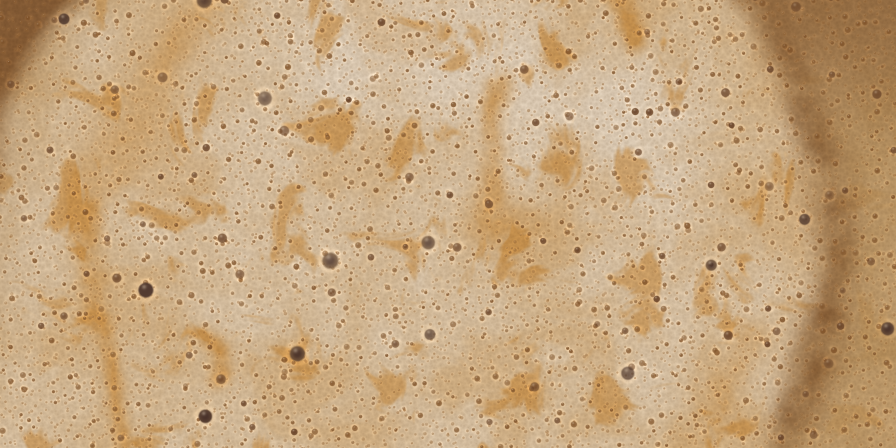
Reproduce this texture procedurally as a WebGL 2 fragment shader.

```glsl
#version 300 es
precision highp float;

uniform vec2 u_resolution;
out vec4 fragColor;

const vec3 CREAM = vec3(0.805, 0.692, 0.542);
const vec3 MILK = vec3(0.845, 0.775, 0.685);
const vec3 CARAMEL = vec3(0.755, 0.54, 0.27);
const vec3 TAN = vec3(0.69, 0.54, 0.345);
const vec3 COFFEE = vec3(0.48, 0.315, 0.165);
const vec3 UMBER = vec3(0.28, 0.19, 0.16);

vec3 hash3(vec2 cell, float seed) {
    vec3 h = fract(vec3(cell.xyx + seed) * vec3(0.1031, 0.1030, 0.0973));
    h += dot(h, h.yxz + 33.33);
    return fract((h.xxy + h.yzz) * h.zyx);
}

// Layered, warped sines, roughly -0.6 to 0.6
float waves(vec2 p) {
    float sum = 0.0, amp = 0.5;
    for (int i = 0; i < 5; i++) {
        p = mat2(0.8, -0.6, 0.6, 0.8) * p * 1.75 + 1.3;
        p += 0.5 * sin(p.yx * 1.1);
        sum += amp * sin(p.x) * sin(p.y);
        amp *= 0.62;
    }
    return sum;
}

// Distance to the nearest cell point
float cellular(vec2 p, float seed) {
    vec2 base = floor(p);
    float nearest = 2.0;
    for (int y = -1; y <= 1; y++)
        for (int x = -1; x <= 1; x++) {
            vec2 cell = base + vec2(x, y);
            nearest = min(nearest, length(cell + hash3(cell, seed).xy - p));
        }
    return nearest;
}

// Soft streak along a segment
float streak(vec2 p, vec2 a, vec2 b, float width) {
    vec2 ab = b - a;
    float t = clamp(dot(p - a, ab) / dot(ab, ab), 0.0, 1.0);
    float d = length(p - a - ab * t) / width;
    return exp(-d * d);
}

// Scattered shaded bubbles; radii are in canvas heights
vec3 bubbles(vec3 col, vec2 p, float cells, float chance, vec2 radii, vec3 ink, float strength) {
    float px = 1.0 / u_resolution.y;
    vec2 base = floor(p * cells);
    for (int y = -1; y <= 1; y++)
        for (int x = -1; x <= 1; x++) {
            vec2 cell = base + vec2(x, y);
            vec3 place = hash3(cell, cells);
            vec3 kind = hash3(cell, cells + 57.0);
            float present = step(kind.x, chance) * strength;
            float r = mix(radii.x, radii.y, kind.y * kind.y);
            vec2 d = p - (cell + place.xy) / cells;
            float dist = length(d);
            float soft = max(0.7 * px, 0.18 * r);
            float disc = 1.0 - smoothstep(r - soft, r + soft, dist);
            float rim = exp(-pow((dist - 1.35 * r) / (0.3 * r + 0.4 * px), 2.0));
            vec2 g = d - vec2(-0.25, 0.45) * r;
            float glint = exp(-dot(g, g) / (0.10 * r * r));
            vec3 body = mix(ink, TAN, 0.4 * smoothstep(0.2, 1.0, dist / r) * kind.z);
            body = mix(body, MILK, 0.40 * glint);
            col *= 1.0 + 0.09 * rim * present;
            col = mix(col, body, disc * present * mix(0.6, 1.0, place.z));
        }
    return col;
}

void main() {
    vec2 p = gl_FragCoord.xy / u_resolution.y;
    float broad = waves(p * 1.6 + 4.0);
    float patchy = waves(p * 5.5 + 9.0);
    float ragged = waves(p * 13.0 + 5.0);
    vec2 q = p + 0.022 * vec2(waves(p * 6.0), waves(p * 6.0 + 17.0));

    // Milky foam
    float milk = 0.16 + 0.35 * broad + 0.45 * patchy + 0.25 * ragged;
    milk += 0.75 * streak(q, vec2(0.80, 0.94), vec2(1.42, 0.68), 0.17);
    milk += 0.35 * streak(q, vec2(0.42, 0.62), vec2(0.75, 0.72), 0.13);
    vec3 col = mix(CREAM, MILK, clamp(milk, 0.0, 1.0));

    // Caramel stains
    float stain = 0.85 * streak(q, vec2(0.20, 0.54), vec2(0.21, 0.28), 0.030);
    stain += 0.65 * streak(q, vec2(0.22, 0.28), vec2(0.28, 0.0), 0.026);
    stain += 0.45 * streak(q, vec2(0.22, 0.62), vec2(0.46, 1.0), 0.060);
    stain += 0.55 * streak(q, vec2(1.11, 0.82), vec2(1.08, 0.55), 0.028);
    stain += 0.60 * streak(q, vec2(1.08, 0.51), vec2(1.20, 0.48), 0.050);
    stain += 0.95 * streak(q, vec2(1.39, 1.0), vec2(1.42, 0.92), 0.028);
    stain += 0.85 * streak(q, vec2(0.48, 0.23), vec2(0.49, 0.17), 0.028);
    stain += 0.35 * streak(q, vec2(1.68, 0.24), vec2(1.53, 0.0), 0.045);
    stain *= 0.9 + 0.5 * patchy + 0.6 * ragged;
    stain += 0.65 * smoothstep(0.26, 0.65, waves(p * 10.0 + 2.0) + 0.3 * broad);
    stain += 0.16 * smoothstep(0.0, 0.5, -patchy);
    col = mix(col, CARAMEL, clamp(stain, 0.0, 0.9));

    // Coffee band and darker foam on the right
    float lift = p.y - 0.45;
    float side = q.x - (1.86 - 0.6 * lift * lift);
    float outer = smoothstep(-0.08, 0.03, side);
    col = mix(col, TAN, outer * (0.74 + 0.35 * patchy));
    float band = exp(-pow(side / 0.048, 2.0));
    col = mix(col, COFFEE, clamp(band * (0.50 + 0.3 * patchy + 0.3 * ragged), 0.0, 0.85));
    col = mix(col, COFFEE, 0.60 * outer * smoothstep(0.60, 1.02, p.y));

    // Coffee in the upper left corner
    float rise = max(p.y - 0.7, 0.0);
    float corner = 0.2 * (p.y - 0.7) + 1.3 * rise * rise - q.x;
    col = mix(col, COFFEE, 0.92 * smoothstep(-0.05, 0.04, corner));
    col = mix(col, TAN, 0.35 * smoothstep(-0.16, -0.02, corner) * smoothstep(0.05, -0.02, corner));

    // Fine froth
    float froth = cellular(p * 85.0, 3.0) - 0.45;
    float grit = cellular(p * 150.0, 8.0) - 0.45;
    col *= 1.0 + vec3(0.9, 1.05, 1.25) * (0.10 * froth + 0.06 * grit);

    // Bubbles from small to large
    col = bubbles(col, p, 72.0, 0.52, vec2(0.0024, 0.0038), vec3(0.58, 0.39, 0.20), 0.48);
    col = bubbles(col, p, 37.0, 0.48, vec2(0.0034, 0.0068), vec3(0.49, 0.31, 0.15), 0.82);
    col = bubbles(col, p, 14.0, 0.24, vec2(0.0065, 0.0110), vec3(0.40, 0.25, 0.15), 0.92);
    col = bubbles(col, p, 5.0, 0.32, vec2(0.0120, 0.0185), UMBER, 1.0);

    fragColor = vec4(clamp(col, 0.0, 1.0), 1.0);
}
```
